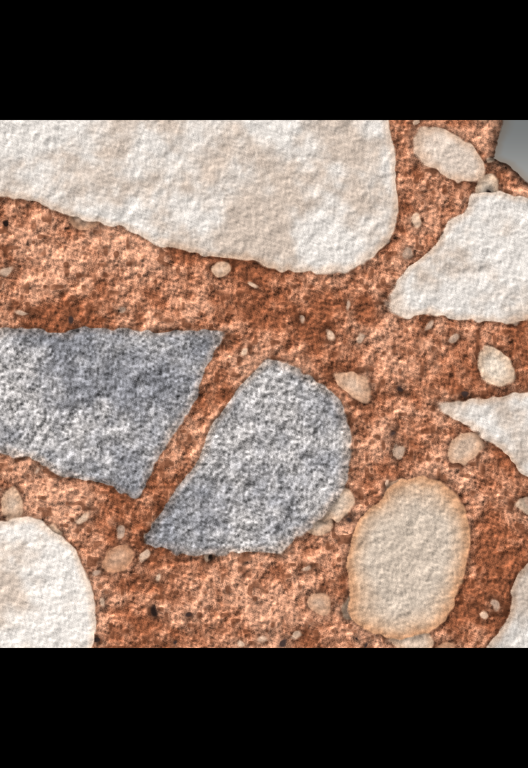
Give the GLSL for this texture, as a WebGL 2 fragment shader.

```glsl
#version 300 es
precision highp float;

uniform vec2 u_resolution;
out vec4 fragColor;

float hash(vec2 p) {
    vec3 q = fract(p.xyx * 0.1031);
    q += dot(q, q.yzx + 33.33);
    return fract((q.x + q.y) * q.z);
}

float noise(vec2 p) {
    vec2 i = floor(p), f = fract(p);
    f = f * f * (3.0 - 2.0 * f);
    return mix(mix(hash(i), hash(i + vec2(1, 0)), f.x),
               mix(hash(i + vec2(0, 1)), hash(i + vec2(1, 1)), f.x), f.y);
}

float fbm(vec2 p) {
    float sum = 0.0, amp = 0.5;
    for (int i = 0; i < 4; i++) {
        sum += amp * noise(p);
        p = mat2(1.76, 1.32, -1.32, 1.76) * p + 17.3;
        amp *= 0.62;
    }
    return sum / 1.12;
}

// Signed distance to a line, negative on the left of a to b
float side(vec2 p, vec2 a, vec2 b) {
    vec2 d = normalize(b - a);
    return dot(p - a, vec2(d.y, -d.x));
}

float ellipse(vec2 p, vec2 radii, float angle) {
    float c = cos(angle), s = sin(angle);
    p = mat2(c, -s, s, c) * p;
    return (length(p / radii) - 1.0) * min(radii.x, radii.y);
}

float smoothMax(float a, float b, float k) {
    float h = max(k - abs(a - b), 0.0) / k;
    return max(a, b) + h * h * k * 0.25;
}

// Sets a stone into the ground with a contact shadow and a stained rim
void lay(inout vec3 col, float d, vec3 tint) {
    float aa = 1.3 / u_resolution.x;
    col *= 1.0 - 0.28 * (1.0 - smoothstep(0.0, 0.013, d));
    tint *= mix(vec3(1), vec3(0.96, 0.86, 0.78), 0.7 * smoothstep(-0.02, 0.0, d));
    col = mix(col, tint, 1.0 - smoothstep(-aa, aa, d));
}

// Jittered elliptical grains, one possible grain per cell
void scatter(inout vec3 col, vec2 p, float freq, float chance, float size, vec3 dark, vec3 light) {
    vec2 cell = floor(p * freq);
    for (int y = -1; y <= 1; y++)
    for (int x = -1; x <= 1; x++) {
        vec2 id = cell + vec2(x, y) + freq * 3.0;
        if (hash(id) > chance) continue;
        vec2 jitter = vec2(hash(id + 31.0), hash(id + 57.0));
        vec2 center = (id - freq * 3.0 + jitter) / freq;
        float r = size * mix(0.45, 1.0, hash(id + 83.0));
        vec2 radii = r * vec2(1.0, mix(0.5, 0.9, hash(id + 101.0)));
        float d = ellipse(p - center, radii, 6.28 * hash(id + 127.0));
        lay(col, d, mix(dark, light, hash(id + 151.0)));
    }
}

void main() {
    vec2 p = (gl_FragCoord.xy - 0.5 * u_resolution) / u_resolution.x + 0.5;

    // Grit lit from the upper left
    float height = fbm(p * 42.0);
    float relief = height - fbm((p + vec2(-0.0035, 0.0045)) * 42.0);
    float grain = noise(p * 210.0) - 0.5;
    float patches = fbm(p * 8.0 + 4.0);
    vec2 w = p + 0.022 * (vec2(noise(p * 17.0), noise(p * 17.0 + 40.0)) - 0.5)
               + 0.009 * (vec2(height, noise(p * 75.0)) - 0.5);

    // Rust-coloured binder
    vec3 col = mix(vec3(0.58, 0.35, 0.24), vec3(0.83, 0.61, 0.49),
                   smoothstep(0.25, 0.72, patches + 0.5 * (height - 0.5) - 0.12 * (p.x - 0.4)));
    col *= 1.0 + 1.7 * relief + 0.35 * grain;
    col = mix(col, vec3(0.38, 0.21, 0.13), 0.6 * smoothstep(0.6, 0.78, noise(p * 95.0) * 0.6 + height * 0.4));

    // Pebbles, crumbs and pits
    float shade = 1.0 + 0.8 * relief + 0.15 * grain;
    scatter(col, w, 8.0, 0.36, 0.042, vec3(0.77, 0.58, 0.46) * shade, vec3(0.90, 0.84, 0.77) * shade);
    scatter(col, w, 25.0, 0.14, 0.013, vec3(0.70, 0.62, 0.57) * shade, vec3(0.92, 0.83, 0.75) * shade);
    scatter(col, w, 19.0, 0.07, 0.008, vec3(0.10, 0.07, 0.06), vec3(0.32, 0.27, 0.27));

    // Sugary grey fragments
    vec3 grey = mix(vec3(0.53, 0.53, 0.55), vec3(0.74, 0.72, 0.71), smoothstep(0.25, 0.75, patches));
    grey *= 1.0 + 1.5 * relief + 0.5 * grain;
    float slab = smoothMax(side(w, vec2(0.42, 0.595), vec2(0, 0.61)), side(w, vec2(0.26, 0.28), vec2(0.42, 0.58)), 0.02);
    lay(col, smoothMax(slab, side(w, vec2(0, 0.375), vec2(0.26, 0.28)), 0.02), grey);
    float fan = ellipse(w - vec2(0.43, 0.355), vec2(0.24, 0.185), 0.25);
    lay(col, smoothMax(fan, side(w, vec2(0.485, 0.545), vec2(0.28, 0.21)), 0.02), grey);

    // Pale quartz blocks
    vec3 pale = mix(vec3(0.82, 0.75, 0.69), vec3(0.91, 0.88, 0.85), smoothstep(0.3, 0.62, patches));
    pale *= 1.0 + 0.75 * relief + 0.07 * grain;
    float block = smoothMax(side(w, vec2(0, 0.865), vec2(0.42, 0.73)), side(w, vec2(0.42, 0.722), vec2(0.7, 0.715)), 0.05);
    block = smoothMax(block, side(w, vec2(0.7, 0.715), vec2(0.77, 0.83)), 0.05);
    lay(col, smoothMax(block, side(w, vec2(0.765, 0.85), vec2(0.73, 1)), 0.05), pale);
    float wedge = smoothMax(side(w, vec2(0.74, 0.63), vec2(1, 0.615)), side(w, vec2(0.89, 0.855), vec2(0.73, 0.66)), 0.05);
    lay(col, smoothMax(wedge, side(w, vec2(1, 0.86), vec2(0.89, 0.86)), 0.02), pale);
    lay(col, smoothMax(side(w, vec2(0.82, 0.465), vec2(1, 0.32)), side(w, vec2(1, 0.495), vec2(0.82, 0.47)), 0.04), pale);
    lay(col, side(w, vec2(1, 0.16), vec2(0.92, 0)), pale * 0.95);
    lay(col, ellipse(w - vec2(0.85, 0.93), vec2(0.08, 0.042), -0.5), pale * vec3(0.97, 0.92, 0.88));
    lay(col, ellipse(w - vec2(0.025, 0.065), vec2(0.16, 0.18), 0.2), pale * 1.05);

    // Rounded cream cobble
    float cobble = ellipse(w - vec2(0.775, 0.17), vec2(0.112, 0.158), -0.35);
    vec3 cream = mix(vec3(0.83, 0.76, 0.69), vec3(0.84, 0.68, 0.55), smoothstep(-0.05, 0.0, cobble));
    lay(col, cobble, cream * shade);

    // Open corner behind the broken edge
    float gap = max(side(w, vec2(0.84, 1), vec2(0.95, 0.93)), side(w, vec2(0.945, 0.93), vec2(0.935, 0.87)));
    gap = max(gap, side(w, vec2(0.93, 0.87), vec2(1, 0.86)));
    col *= 1.0 - 0.5 * (1.0 - smoothstep(0.0, 0.03, gap)) * smoothstep(0.87, 0.93, p.x) * smoothstep(0.85, 0.88, p.y);
    lay(col, gap, mix(vec3(0.64, 0.64, 0.63), vec3(0.47, 0.48, 0.48), smoothstep(0.86, 1.0, p.y)));

    // Black bands above and below
    float aa = 0.7 / u_resolution.x;
    col *= 1.0 - smoothstep(0.5 - aa, 0.5 + aa, abs(p.y - 0.5));
    fragColor = vec4(clamp(col, 0.0, 1.0), 1);
}
```
